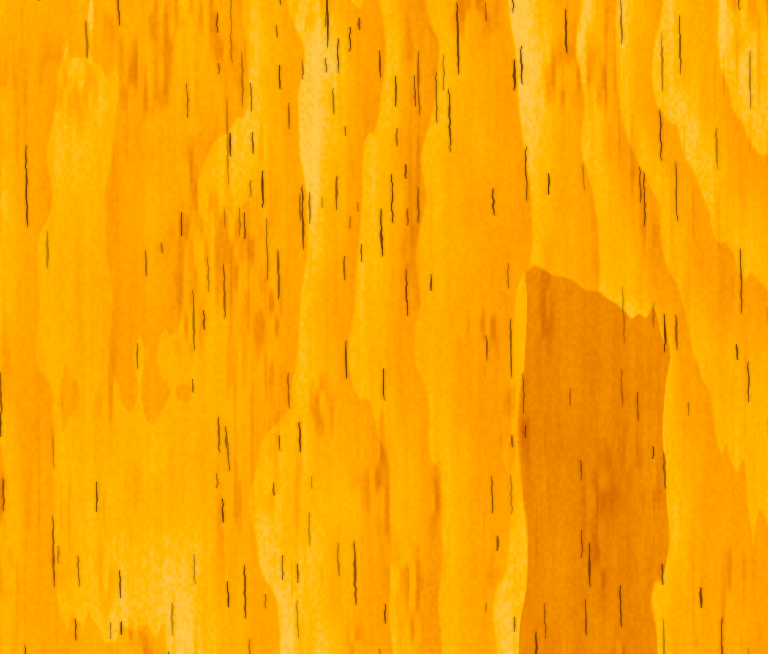
Write a WebGL 1 fragment shader that draws this texture.

```glsl
precision highp float;
uniform vec2 u_resolution;

const vec3 PORE_BROWN = vec3(0.36, 0.15, 0.0);

float hash(vec2 p) {
  vec3 q = fract(p.xyx * 0.1031);
  q += dot(q, q.yzx + 33.33);
  return fract((q.x + q.y) * q.z);
}

float noise(vec2 p) {
  vec2 i = floor(p);
  vec2 f = fract(p);
  f = f * f * (3.0 - 2.0 * f);
  float low = mix(hash(i), hash(i + vec2(1.0, 0.0)), f.x);
  float high = mix(hash(i + vec2(0.0, 1.0)), hash(i + vec2(1.0, 1.0)), f.x);
  return mix(low, high, f.y);
}

float fbm(vec2 p) {
  float sum = 0.0;
  float gain = 0.55;
  for (int i = 0; i < 4; i++) {
    sum += gain * noise(p);
    p = p * 2.1 + 17.3;
    gain *= 0.5;
  }
  return sum;
}

// Growth-ring height: its whole-number contours are the ring edges
float ringHeight(vec2 p) {
  float slant = smoothstep(0.75, 1.15, p.x) * p.y * 1.9;
  float bend = 2.2 * noise(p * vec2(4.2, 1.4) + 4.7);
  float lobes = 0.75 * noise(p * vec2(9.0, 4.5) + 21.0);
  float ripple = 0.26 * noise(p * vec2(26.0, 13.0) + 52.0);
  float fibre = 0.14 * noise(p * vec2(80.0, 6.0) + 83.0);
  return p.x * 6.0 + slant + bend + lobes + ripple + fibre;
}

// 1 on the pale side of a ring edge, fading to a dark rim before the next one
float ringProfile(vec2 p, float softness) {
  float h = ringHeight(p);
  vec2 slope = vec2(ringHeight(p + vec2(softness, 0.0)),
                    ringHeight(p + vec2(0.0, softness))) - h;
  float width = clamp(length(slope), 0.01, 0.25);
  float v = fract(h);
  float fade = 1.0 - smoothstep(0.15, 0.75, v) - 0.22 * smoothstep(0.7, 0.95, v);
  return mix(fade, 1.0, smoothstep(1.0 - width, 1.0, v));
}

// Signed distance to the dark slab rising from the lower edge
float slabDistance(vec2 p) {
  float warp = 0.06 * (noise(p * vec2(8.0, 6.0) + 9.0) - 0.5)
             + 0.03 * (noise(p * vec2(32.0, 11.0) + 31.0) - 0.5)
             + 0.02 * (noise(p * vec2(85.0, 8.0) + 47.0) - 0.5);
  vec2 q = vec2(abs(p.x - 0.905) - 0.075, p.y - 0.51 + 0.55 * (p.x - 0.905));
  return length(max(q, 0.0)) + min(max(q.x, q.y), 0.0) - 0.025 + warp;
}

// Hairline pores, at most one per cell, in columns shifted against each other
float pores(vec2 p, vec2 cell, float density, float seed) {
  p.y += cell.y * 7.0 * hash(vec2(floor(p.x / cell.x), seed));
  vec2 id = floor(p / cell);
  vec2 local = (fract(p / cell) - 0.5) * cell;
  vec2 key = id + seed;
  float crowd = smoothstep(0.3, 0.8, noise(id * cell * vec2(9.0, 4.0) + seed));
  float present = step(hash(key), density * crowd);
  float halfLength = cell.y * mix(0.12, 0.48, hash(key + 11.0));
  float taper = max(1.0 - pow(local.y / halfLength, 2.0), 0.0);
  float centre = (hash(key + 23.0) - 0.5) * cell.x * 0.5;
  float ragged = 0.0022 * (noise(p * vec2(60.0, 130.0) + seed) - 0.5);
  float across = abs(local.x - centre - ragged + 0.02 * local.y);
  float width = mix(0.0007, 0.0021, hash(key + 37.0)) * taper;
  width *= mix(0.4, 1.5, noise(p * vec2(20.0, 70.0) + seed));
  float core = 1.0 - smoothstep(width * 0.3, width + 0.0011, across);
  float stain = 0.25 * exp(-across * across / 0.00001);
  float strength = mix(0.35, 1.0, hash(key + 53.0));
  return present * max(core, stain) * strength * smoothstep(0.0, 0.3, taper);
}

// Faint broken fibres gathered in clusters
float fibreStreaks(vec2 p) {
  float cluster = smoothstep(0.35, 0.75, noise(p * vec2(11.0, 4.0) + 71.0));
  float strand = smoothstep(0.66, 0.92, noise(p * vec2(150.0, 9.0) + 29.0));
  return cluster * strand * mix(0.4, 1.0, noise(p * vec2(120.0, 60.0)));
}

// Tone is the green level; red drops in the darks, blue lifts the pales
vec3 woodColour(float tone) {
  float red = min(1.0, 0.99 + 0.86 * (tone - 0.60));
  float blue = 0.28 * smoothstep(0.71, 0.78, tone);
  return vec3(red, tone, blue);
}

void main() {
  vec2 p = gl_FragCoord.xy / u_resolution.y;

  // Rings of uneven contrast over broad colour drift
  float contrast = mix(0.05, 0.11, noise(p * vec2(4.0, 2.5) + 37.0));
  float tone = 0.674 + contrast * (ringProfile(p, 0.006) - 0.42);
  tone += 0.13 * (fbm(p * vec2(6.0, 2.0) + 63.0) - 0.5);

  // Dark slab with a pale rim
  float d = slabDistance(p);
  float slabTone = 0.525 + 0.03 * p.y + 0.08 * (fbm(p * vec2(12.0, 5.0) + 5.0) - 0.5);
  tone += 0.03 * (1.0 - smoothstep(0.0, 0.04, d));
  tone = mix(slabTone, tone, smoothstep(-0.003, 0.003, d));

  // Brown smudges, fibres and fine mottling
  float smudge = smoothstep(0.6, 0.95, noise(p * vec2(24.0, 8.0) + 91.0));
  tone -= 0.13 * smudge * smoothstep(0.25, 0.85, noise(p * vec2(130.0, 26.0)));
  tone -= 0.085 * fibreStreaks(p);
  tone += 0.024 * (noise(p * vec2(65.0, 2.5) + 13.0) - 0.5);
  tone += 0.034 * (noise(p * vec2(150.0, 7.0)) - 0.5);
  tone += 0.046 * (noise(p * vec2(240.0, 170.0)) - 0.5);
  vec3 colour = woodColour(tone);

  // Pores in three sizes
  float dark = 0.0;
  for (int i = 0; i < 3; i++) {
    float k = float(i);
    vec2 cell = vec2(0.018, 0.07) * (1.0 + 0.6 * k);
    dark = max(dark, pores(p + 0.013 * k, cell, 0.28, 7.0 + 19.0 * k));
  }
  gl_FragColor = vec4(mix(colour, PORE_BROWN, 0.85 * dark), 1.0);
}
```
